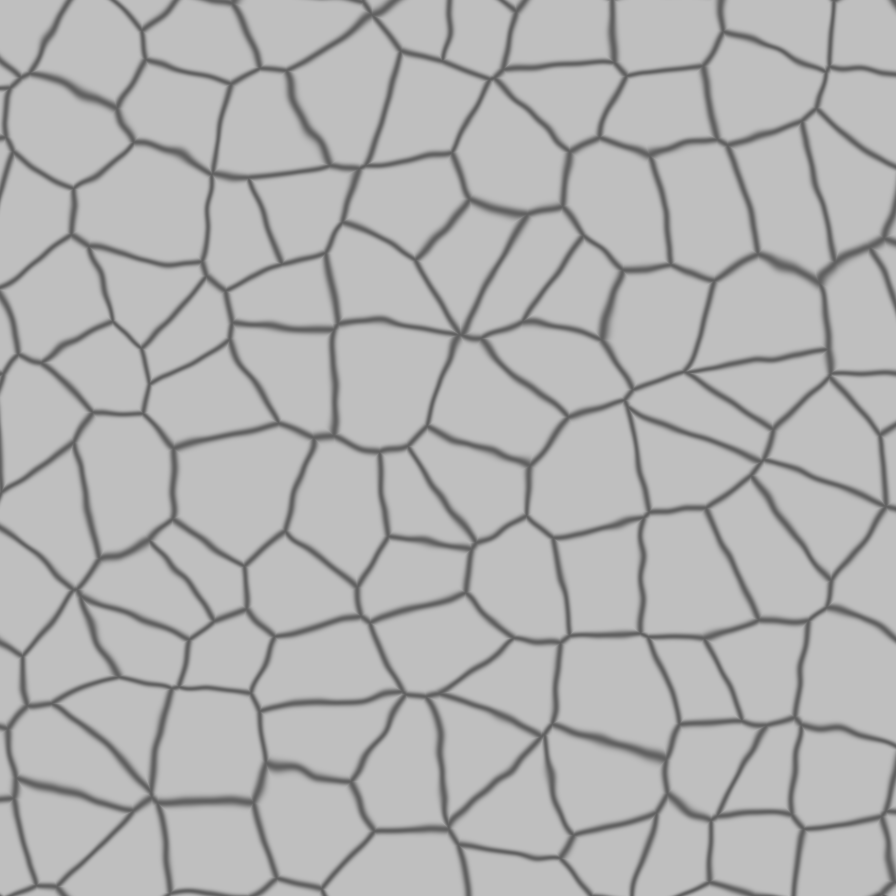
This texture is drawn by a WebGL 1 fragment shader. Its source:

```glsl
precision highp float;
// Irregular grain structure: flat light grey cells split by soft dark seams.
// The seams are exact Voronoi borders of jittered seeds, bent by a broad
// noise warp and roughened by a fine one, with a Gaussian cross profile.

uniform vec2 u_resolution;

const float GRAINS_ACROSS = 9.8;
const float SEED_JITTER = 0.94;
const float SEAM_RADIUS = 0.0042;   // in canvas units
const vec3 GRAIN_COLOR = vec3(0.75);
const vec3 SEAM_COLOR = vec3(0.38);

// Sine-free hash giving two values in 0..1
vec2 hash2(vec2 p) {
  vec3 q = fract(p.xyx * vec3(0.1031, 0.1030, 0.0973));
  q += dot(q, q.yzx + 33.33);
  return fract((q.xx + q.yz) * q.zy);
}

// Smooth two-channel value noise, centred on zero
vec2 noise2(vec2 p) {
  vec2 cell = floor(p);
  vec2 f = fract(p);
  vec2 w = f * f * (3.0 - 2.0 * f);
  vec2 low = mix(hash2(cell), hash2(cell + vec2(1.0, 0.0)), w.x);
  vec2 high = mix(hash2(cell + vec2(0.0, 1.0)), hash2(cell + 1.0), w.x);
  return mix(low, high, w.y) - 0.5;
}

// Broad bends plus small kinks along the seams
vec2 warp(vec2 p, float bend, float kink) {
  return p + bend * noise2(p * 0.95 + 40.0) + kink * noise2(p * 4.2 + 90.0);
}

vec2 seedPoint(vec2 cell, float jitter) {
  return cell + 0.5 + jitter * (hash2(cell) - 0.5);
}

// Distance from p to the nearest Voronoi border
float borderDistance(vec2 p, float jitter) {
  vec2 base = floor(p);
  vec2 homeCell = base;
  vec2 toHome = vec2(0.0);
  float nearest = 1e3;

  // Find the seed that owns this point
  for (int y = -2; y <= 2; y++) {
    for (int x = -2; x <= 2; x++) {
      vec2 cell = base + vec2(float(x), float(y));
      vec2 toSeed = seedPoint(cell, jitter) - p;
      float d = dot(toSeed, toSeed);
      if (d < nearest) {
        nearest = d;
        homeCell = cell;
        toHome = toSeed;
      }
    }
  }

  // Measure to the bisectors shared with its neighbours
  float border = 1e3;
  for (int y = -2; y <= 2; y++) {
    for (int x = -2; x <= 2; x++) {
      vec2 cell = homeCell + vec2(float(x), float(y));
      vec2 toSeed = seedPoint(cell, jitter) - p;
      vec2 across = toSeed - toHome;
      if (dot(across, across) > 1e-5) {
        border = min(border, dot(0.5 * (toHome + toSeed), normalize(across)));
      }
    }
  }
  return border;
}

// Soft line: one at the centre, fading as a Gaussian
float seamProfile(float dist, float radius) {
  float t = dist / radius;
  return exp(-t * t);
}

void main() {
  vec2 uv = gl_FragCoord.xy / u_resolution.y;
  vec2 p = warp(uv * GRAINS_ACROSS + 17.0, 0.30, 0.055);
  float dist = borderDistance(p, SEED_JITTER) / GRAINS_ACROSS;
  float seam = seamProfile(dist, SEAM_RADIUS);
  gl_FragColor = vec4(mix(GRAIN_COLOR, SEAM_COLOR, seam), 1.0);
}
```
